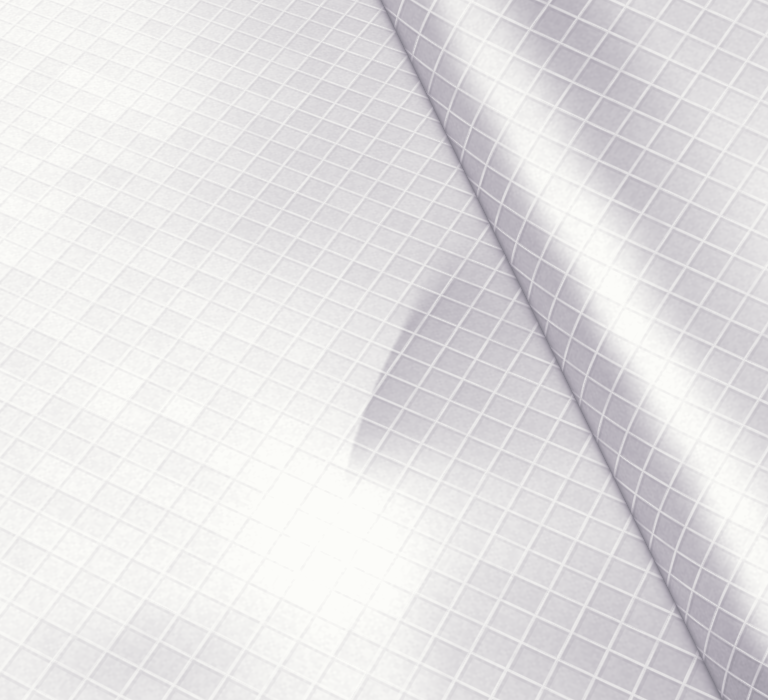
Reproduce this texture procedurally as a Shadertoy shader.

```glsl
// Pale ripstop cloth in perspective, with a satin fold rolled over its right side.
#define PERSPECTIVE 0.32              // shrink of the flat cloth towards the top
#define FLAT_CELLS vec2(15.0, 19.0)   // grid cells per canvas height, lying cloth
#define FOLD_CELLS vec2(17.5, 21.0)   // the same on the folded cloth
#define THREAD_WIDTH 0.042            // half width, as a share of a cell
#define THREAD_GAIN 0.55
#define CELL_VARIATION 0.05
#define WEAVE_GRAIN 0.07
#define INK vec3(0.47, 0.46, 0.50)
#define SHADE vec3(0.69, 0.67, 0.71)
#define WHITE vec3(0.965, 0.963, 0.955)

float hash(vec2 p) {
    return fract(sin(dot(p, vec2(127.1, 311.7))) * 43758.5453);
}

float noise(vec2 p) {
    vec2 i = floor(p), f = fract(p);
    f *= f * (3.0 - 2.0 * f);
    return mix(mix(hash(i), hash(i + vec2(1, 0)), f.x),
               mix(hash(i + vec2(0, 1)), hash(i + vec2(1, 1)), f.x), f.y);
}

float blob(vec2 p, vec2 center, vec2 radius) {
    vec2 d = (p - center) / radius;
    return exp(-dot(d, d));
}

// Antialiased threads on the cell borders, for both directions
vec2 threads(vec2 grid, vec2 aa) {
    vec2 d = abs(fract(grid + 0.5) - 0.5);
    return 1.0 - smoothstep(THREAD_WIDTH - aa, THREAD_WIDTH + aa, d);
}

// Adds cell variation, weave grain and raised threads to a smooth tone
float ripstop(vec2 grid, float tone) {
    vec2 aa = 0.75 * fwidth(grid), cell = floor(grid);
    tone += CELL_VARIATION * (hash(cell) - 0.5);
    tone += WEAVE_GRAIN * (noise(grid * vec2(13.0, 11.0)) - 0.5);
    vec2 groove = threads(grid - vec2(0.1, -0.1), aa);
    tone -= 0.07 * max(groove.x, groove.y);
    vec2 wear = vec2(noise(vec2(cell.x * 7.0, grid.y * 1.7)),
                     noise(vec2(grid.x * 1.7, cell.y * 7.0 + 50.0)));
    vec2 ridge = threads(grid, aa) * (0.6 + 0.6 * wear);
    return mix(tone, 1.06, THREAD_GAIN * clamp(max(ridge.x, ridge.y), 0.0, 1.0));
}

// Light on the lying cloth; s is the signed distance across the fold edge
float flatTone(vec2 p, float s) {
    float tone = 1.01 - 0.24 * smoothstep(-0.48, -0.02, s);
    tone -= 0.09 * blob(p, vec2(0.34, 0.68), vec2(0.22, 0.20));
    tone -= 0.17 * blob(p, vec2(0.21, 0.04), vec2(0.17, 0.09));
    tone += 0.12 * blob(p, vec2(0.50, 0.22), vec2(0.14, 0.12));
    tone -= 0.16 * smoothstep(0.54, 0.68, p.x) * (1.0 - smoothstep(0.05, 0.27, p.y));
    // Curved shadow, crisp on its left border and fading to the right
    float h = p.y - 0.327;
    float across = p.x - (0.494 + 0.26 * h + 0.7 * h * h);
    float softness = 0.004 + 0.12 * smoothstep(0.18, 0.45, h);
    float span = smoothstep(-0.04, 0.08, h) * (1.0 - smoothstep(0.20, 0.42, h));
    tone -= 0.30 * span * smoothstep(-softness, softness, across)
          * exp(-max(across, 0.0) / 0.16);
    tone += 0.06 * (noise(p * vec2(5.0, 7.0)) - 0.5);
    return tone - 0.22 * exp(min(s, 0.0) / 0.012);
}

// Light on the fold: shaded roll, bright crest, grey valley, pale far side
float foldTone(vec2 p, float s) {
    float t = s / mix(0.148, 0.108, p.y);
    t += 0.22 * (noise(p * 9.0) - 0.5);
    float crest = mix(0.52, 0.40, smoothstep(0.65, 1.0, p.y));
    float tone = 0.50 + crest * smoothstep(0.40, 0.98, t);
    tone -= 0.36 * smoothstep(1.10, 2.0, t);
    tone += 0.24 * smoothstep(2.2, 3.4, t);
    tone += 0.10 * (noise(vec2(s * 14.0, p.y * 4.0)) - 0.5);
    return tone - 0.12 * blob(p, vec2(1.08, 0.0), vec2(0.10, 0.12));
}

void mainImage(out vec4 fragColor, in vec2 fragCoord) {
    vec2 p = fragCoord / iResolution.y;
    float s = p.x - (1.032 - 0.488 * p.y);

    // Lying cloth: skewed grid seen in perspective
    vec2 ground = vec2(p.x - 0.5, p.y) / (1.0 - PERSPECTIVE * p.y);
    vec2 flatGrid = FLAT_CELLS * vec2(ground.x - 0.6 * ground.y,
                                      ground.y + 0.5 * ground.x);

    // Folded cloth: skewed grid that curls around the roll
    float curl = 0.035 * (1.0 - exp(-max(s, 0.0) / 0.05));
    vec2 foldGrid = FOLD_CELLS * vec2(p.x - 0.58 * p.y - 0.07 * p.y * p.y + curl,
                                      p.y + 0.45 * p.x + curl);

    float lying = ripstop(flatGrid, flatTone(p, s));
    float folded = ripstop(foldGrid, foldTone(p, s));
    float edge = 0.75 / iResolution.y;
    float tone = mix(lying, folded, smoothstep(-edge, edge, s));
    tone *= 1.0 - 0.8 * exp(-abs(s) / 0.0045);

    tone = clamp(tone, 0.0, 1.05);
    vec3 color = mix(INK, SHADE, min(tone / 0.4, 1.0));
    color = mix(color, WHITE, max((tone - 0.4) / 0.6, 0.0));
    fragColor = vec4(color, 1.0);
}
```
